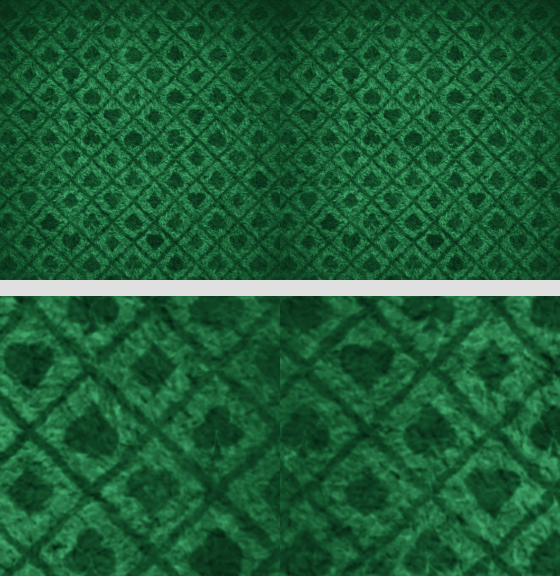
Top, the full canvas; bottom, a detail of the centre.
A Shadertoy shader for this texture:

```glsl
// Green card-table felt: two square tiles side by side, each with a diagonal
// lattice of dark lines and a club, spade, heart or diamond in every cell.
// Suits are distance functions; the nap is a scatter of hashed short strokes.

vec3 hash3(vec2 p) {
    vec3 h = fract(p.xyx * vec3(0.1031, 0.1030, 0.0973));
    h += dot(h, h.yxz + 33.33);
    return fract((h.xxy + h.yzz) * h.zyx);
}

float noise(vec2 p) {
    vec2 i = floor(p), f = fract(p);
    f = f * f * (3.0 - 2.0 * f);
    return mix(mix(hash3(i).x, hash3(i + vec2(1, 0)).x, f.x),
               mix(hash3(i + vec2(0, 1)).x, hash3(i + vec2(1, 1)).x, f.x), f.y);
}

// Suits, about one unit in radius, y pointing up
float heart(vec2 p) {
    p = vec2(abs(p.x), p.y + 0.08);
    float tip = (p.x + abs(p.y) - 0.75) * 0.7071;
    return min(tip, length(p - 0.375) - 0.53);
}

float stem(vec2 p) {
    return max(abs(p.x) - 0.08 + 0.3 * (p.y + 0.4), abs(p.y + 0.5) - 0.4);
}

float spade(vec2 p) {
    return min(heart(vec2(p.x, 0.08 - p.y)), stem(p));
}

float club(vec2 p) {
    float side = length(vec2(abs(p.x) - 0.43, p.y + 0.15)) - 0.43;
    return min(min(side, length(p - vec2(0.0, 0.43)) - 0.43), stem(p));
}

float diamond(vec2 p) {
    return (abs(p.x) * 1.1 + abs(p.y) - 0.85) * 0.68;
}

// Light and dark strokes, one per grid cell, combed in drifting directions
float fibres(vec2 p, float pixel, float seed) {
    float sum = 0.0, width = max(0.2, 0.42 * pixel);
    for (int y = -1; y <= 1; y++)
    for (int x = -1; x <= 1; x++) {
        vec2 cell = floor(p) + vec2(x, y);
        vec3 rnd = hash3(cell + seed);
        float angle = -0.5 + 2.4 * (noise(cell * 0.08 + seed) - 0.5) + 1.6 * (rnd.z - 0.5);
        vec2 dir = vec2(cos(angle), sin(angle));
        vec2 d = p - cell - rnd.xy;
        d -= dir * clamp(dot(d, dir), -0.65, 0.65);
        float tone = hash3(cell + seed + 71.0).x * 2.0 - 1.0;
        sum += tone * exp(-dot(d, d) / (2.0 * width * width));
    }
    return sum;
}

void mainImage(out vec4 fragColor, in vec2 fragCoord) {
    vec2 tile = fract(fragCoord / iResolution.xy * vec2(2.0, 1.0));
    float pixel = 1.0 / iResolution.y;

    // Lattice coordinates, with a slight wobble from the cloth
    vec2 q = (tile - vec2(0.477, 0.656)) * 6.7;
    q += 0.05 * (vec2(noise(tile * 60.0), noise(tile * 60.0 + 80.0)) - 0.5);
    vec2 diag = vec2(q.x - q.y, q.x + q.y);
    vec2 cell = floor(diag + 0.5);
    vec2 f = diag - cell;
    vec2 parity = mod(cell, 2.0);

    // Choose the suit by the parity of the cell
    vec2 s = vec2(f.x + f.y, f.y - f.x) * 0.5 / 0.24;
    float suit = parity.x < 0.5
        ? (parity.y < 0.5 ? club(s) : heart(s))
        : (parity.y < 0.5 ? diamond(s) : spade(s));
    float soft = 0.018 + 4.0 * pixel;
    float suitMask = 1.0 - smoothstep(-soft, soft, suit * 0.24);
    float edge = (0.5 - max(abs(f.x), abs(f.y))) * 0.7071;
    float lineMask = 1.0 - smoothstep(0.04 - soft, 0.04 + soft, edge);

    // Patchy print, nap and grain
    float wear = 0.75 + 0.5 * noise(tile * 14.0 + 5.0);
    float printed = max(suitMask, 0.88 * lineMask) * wear;
    float nap = fibres(tile * 98.0, pixel * 98.0, 13.0)
              + 0.9 * fibres(tile * 140.0, pixel * 140.0, 211.0);
    float grain = noise(tile * 250.0) - 0.5;
    float blotch = noise(tile * 7.0 + 30.0) + noise(tile * 16.0 + 60.0) - 1.0;

    // Each tile is lit in its middle and darkest along the top
    vec2 v = abs(tile * 2.0 - 1.0);
    float light = 1.15 - 0.44 * v.x * v.x * v.x
                - (tile.y > 0.5 ? 0.62 : 0.32) * v.y * v.y * v.y;

    float tone = (0.74 - 0.46 * printed + 0.11 * blotch) * light;
    tone += (0.25 * nap + 0.26 * grain) * (1.0 - 0.4 * printed) * light;
    tone = clamp(tone, -0.1, 1.25);

    vec3 shadow = vec3(0.025, 0.165, 0.085);
    vec3 felt = vec3(0.08, 0.34, 0.18);
    vec3 sheen = vec3(0.19, 0.54, 0.33);
    vec3 color = tone < 0.5 ? mix(shadow, felt, tone * 2.0)
                            : mix(felt, sheen, tone * 2.0 - 1.0);
    fragColor = vec4(color, 1.0);
}
```
